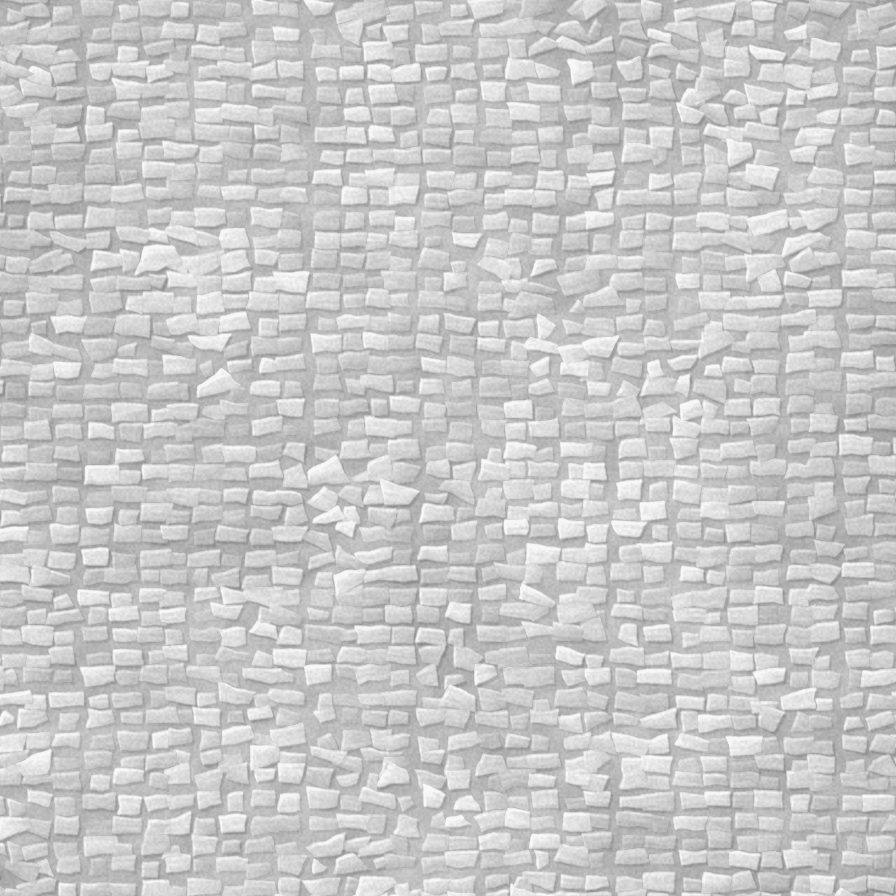
Give the GLSL for this texture, as a three.js fragment shader.

```glsl
// White woven paper cloth: short pillow-like blocks in rows and columns, torn in places.
// Each grid cell holds one jittered block; the highest nearby block wins, and
// the resulting relief is lit from the upper left, with fibres and grain on top.

#define ROWS 43.0
#define COLS 32.0
#define BASE_TONE 0.79
#define DEPTH_TONE 0.23
#define RELIEF_TONE 0.15
#define BLOCK_TONE 0.10
#define FIBRE_TONE 0.07
#define GRAIN_TONE 0.07
#define BEVEL vec2(0.0036, 0.0046)
#define LIGHT_STEP vec2(-0.0026, 0.0032)

varying vec2 vUv;

float hash(vec2 p) {
  vec3 q = fract(vec3(p.xyx) * 0.1031);
  q += dot(q, q.yzx + 33.33);
  return fract((q.x + q.y) * q.z);
}

vec2 hash2(vec2 p) {
  return vec2(hash(p + 17.0), hash(p + 143.0));
}

float noise(vec2 p) {
  vec2 i = floor(p), f = fract(p);
  f = f * f * (3.0 - 2.0 * f);
  return mix(mix(hash(i), hash(i + vec2(1.0, 0.0)), f.x),
             mix(hash(i + vec2(0.0, 1.0)), hash(i + 1.0), f.x), f.y);
}

// Where the weave is crumpled and torn
float crumple(vec2 uv) {
  return smoothstep(0.45, 0.8, 0.5 * noise(uv * 8.0 + 3.0) + 0.5 * noise(uv * 19.0));
}

// One block at grid cell id: x is height, y is the tone of paper and fibres
vec2 block(vec2 p, vec2 id) {
  vec2 cells = vec2(COLS, ROWS);
  float torn = crumple(id / cells);
  float over = mod(id.x + id.y, 2.0) - 0.5;
  vec2 shift = hash2(id) - 0.5, size = hash2(id + 31.0) - 0.5;
  vec2 skew = hash2(id + 67.0) - 0.5, lean = hash2(id + 89.0) - 0.5;

  // Shared offsets keep rows and columns lined up
  vec2 line = vec2(hash(vec2(id.x, 207.0)), hash(vec2(id.y, 51.0))) - 0.5;
  vec2 middle = id + 0.5 + line * vec2(0.3, 0.24) + shift * mix(0.2, 0.5, torn);
  middle.y += 0.12 * over;
  vec2 q = (p - middle) / cells;
  float turn = skew.x * mix(0.16, 0.9, torn);
  q = vec2(q.x * cos(turn) + q.y * sin(turn), q.y * cos(turn) - q.x * sin(turn));

  // Tapered box with rounded profile
  vec2 reach = vec2(0.53 + 0.12 * over, 0.49 + 0.03 * over);
  reach = (reach + size * mix(vec2(0.2, 0.14), vec2(0.42, 0.3), torn)) / cells;
  vec2 taper = vec2(skew.y, lean.x) * mix(0.22, 0.8, torn);
  reach *= 1.0 + taper * clamp(q.yx / reach.yx, -1.0, 1.0);
  vec2 s = clamp(q / reach, -1.0, 1.0);
  vec2 walls = smoothstep(vec2(-0.0006), BEVEL, reach - abs(q));
  float body = walls.x * walls.y;
  float height = 0.86 + 0.1 * over + 0.24 * (hash(id + 113.0) - 0.5) + 0.08 * torn;
  height += dot(lean, s) * mix(0.12, 0.35, torn) - 0.1 * dot(s * s, s * s);

  vec2 thread = vec2(q.x * 42.0, (q.y + lean.y * 0.12 * q.x) * 300.0);
  float fibre = noise(thread + id * 7.3 + 90.0) - 0.5;
  float tone = FIBRE_TONE * fibre + BLOCK_TONE * (hash(id + 131.0) - 0.5);
  tone += 0.028 * s.y - 0.02 * s.x;
  return vec2(height, tone) * body;
}

// Highest block over the uneven floor of the gaps
vec2 weave(vec2 uv) {
  vec2 bend = vec2(noise(uv * 6.0), noise(uv * 5.0 + 40.0)) - 0.5;
  vec2 fray = vec2(noise(uv * 90.0), noise(uv * 80.0 + 70.0)) - 0.5;
  vec2 p = (uv + bend * 0.012 + fray * 0.0034) * vec2(COLS, ROWS) + 8.0;
  vec2 cell = floor(p);
  vec2 best = vec2(0.26 + 0.36 * noise(uv * vec2(38.0, 50.0) + 20.0), 0.0);
  for (int j = -1; j <= 1; j++) {
    for (int i = -1; i <= 1; i++) {
      vec2 candidate = block(p, cell + vec2(float(i), float(j)));
      best = mix(best, candidate, smoothstep(-0.03, 0.03, candidate.x - best.x));
    }
  }
  return best;
}

void main() {
  vec2 here = weave(vUv);
  float towardLight = weave(vUv + LIGHT_STEP).x;
  float tone = BASE_TONE + DEPTH_TONE * (here.x - 0.75)
             + RELIEF_TONE * (here.x - towardLight) + here.y;

  // Broad unevenness and fine paper grain
  tone += 0.06 * (noise(vUv * 4.0 + 9.0) - 0.5) + 0.05 * (noise(vUv * 13.0) - 0.5);
  tone += GRAIN_TONE * (noise(vUv * 400.0) - 0.5);
  gl_FragColor = vec4(vec3(clamp(tone, 0.54, 0.97)), 1.0);
}
```
